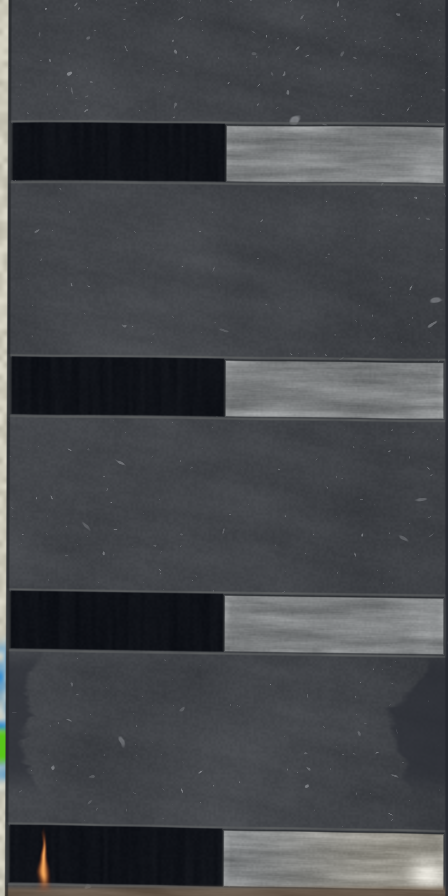
Reproduce this texture procedurally as a Shadertoy shader.

```glsl
// Worn slate panel with four inlaid bands, each half black glass and half brushed metal.
#define PERIOD 0.5225
#define FIRST_BAND 0.273
#define BAND_HEIGHT 0.128
#define SPLIT_X 0.503
#define LINE_WIDTH 0.0045
#define CHIP_AMOUNT 0.23
#define SMUDGE_AMOUNT 0.085
#define SLATE vec3(0.257, 0.267, 0.285)
#define GLASS vec3(0.047, 0.057, 0.080)
#define METAL vec3(0.465, 0.475, 0.480)
#define CREAM vec3(0.80, 0.79, 0.73)

float hash(vec2 p) {
    p = fract(p * vec2(0.1031, 0.1137));
    p += dot(p, p.yx + 33.33);
    return fract((p.x + p.y) * p.x * 17.0);
}

float noise(vec2 p) {
    vec2 i = floor(p), f = fract(p);
    f = f * f * (3.0 - 2.0 * f);
    return mix(mix(hash(i), hash(i + vec2(1, 0)), f.x),
               mix(hash(i + vec2(0, 1)), hash(i + vec2(1, 1)), f.x), f.y);
}

float fbm(vec2 p) {
    float sum = 0.0, amp = 0.5;
    for (int i = 0; i < 5; i++) {
        sum += amp * noise(p);
        p = mat2(1.6, 1.2, -1.2, 1.6) * p + 7.3;
        amp *= 0.5;
    }
    return sum;
}

// Soft elongated flecks, at most one in each cell
float chips(vec2 p, float cells, float density) {
    vec2 id = floor(p * cells) + cells;
    float a = 6.283 * hash(id + 3.1), size = hash(id + 9.7);
    vec2 q = fract(p * cells) - 0.5;
    q -= 0.5 * (vec2(hash(id + 1.3), hash(id + 5.9)) - 0.5);
    q = mat2(cos(a), -sin(a), sin(a), cos(a)) * q;
    q.y *= 1.3 + 3.0 * hash(id + 12.4);
    q += 0.12 * (noise(p * cells * 7.0) - 0.5);
    float radius = 0.05 + 0.17 * size * size;
    float fleck = 1.0 - smoothstep(radius * 0.45, radius, length(q));
    return fleck * step(hash(id + 21.0), density) * (0.35 + 0.65 * hash(id + 30.0));
}

// Signed distance to a box given by its corners
float box(vec2 p, vec2 lo, vec2 hi) {
    vec2 d = abs(p - 0.5 * (lo + hi)) - 0.5 * (hi - lo);
    return length(max(d, 0.0)) + min(max(d.x, d.y), 0.0);
}

float fill(float d, float aa) { return 1.0 - smoothstep(-aa, aa, d); }

void mainImage(out vec4 fragColor, in vec2 fragCoord) {
    // x runs 0..1 rightward, y runs 0..2 downward
    vec2 uv = fragCoord / iResolution.xy;
    vec2 p = vec2(uv.x, 2.0 - 2.0 * uv.y);
    float aa = max(1.0 / iResolution.x, 0.0022);

    // Bands tilt a little more toward the bottom
    float y = p.y - p.x * (0.005 + 0.007 * p.y) - FIRST_BAND;
    float row = floor((y + 0.18) / PERIOD);
    vec2 q = vec2(p.x, y - row * PERIOD + 0.002 * (noise(vec2(p.x * 9.0, row)) - 0.5));
    float left = 0.022 - 0.004 * p.y;
    float split = SPLIT_X - 0.004 * p.y;
    float last = step(2.5, row);

    // Slate with cloudy smudges, wiped arcs, grain and flecks
    float cloud = fbm(p * vec2(5.0, 4.0) + 2.0);
    float wipe = fbm(vec2(p.x * 5.0 + p.y * 2.0, p.y * 26.0 - p.x * 5.0));
    float grain = noise(p * 190.0) - 0.5;
    vec3 color = SLATE + SMUDGE_AMOUNT * (cloud - 0.47) + 0.055 * (wipe - 0.47);
    color += 0.025 * grain - 0.025 * smoothstep(0.55, 1.0, p.x);
    float topWear = 1.0 - smoothstep(0.2, 0.4, p.y);
    float density = 0.10 + 0.16 * topWear + 0.10 * smoothstep(0.6, 0.9, p.x);
    float flecks = chips(p, 13.0, density * 0.8) + chips(p + 4.7, 25.0, density)
                 + 0.7 * chips(p + 8.2, 47.0, density);
    color += CHIP_AMOUNT * flecks;

    // Dark stains creeping in from the sides of the lowest slab
    float side = min(p.x - left, 1.0 - p.x);
    float stain = smoothstep(0.01, -0.01, side - 0.20 * fbm(vec2(p.x * 4.0, p.y * 12.0)) + 0.02);
    stain *= smoothstep(1.44, 1.50, p.y) * (1.0 - smoothstep(1.70, 1.80, p.y));
    color = mix(color, vec3(0.17, 0.18, 0.21), 0.65 * stain);

    // Black glass with faint vertical streaks
    float glassDist = box(q, vec2(left + 0.008, 0.0), vec2(split, BAND_HEIGHT));
    float streak = noise(vec2(p.x * 110.0, p.y * 4.0 + row));
    vec3 glass = GLASS + 0.028 * (streak - 0.4) + 0.018 * cloud + 0.015 * grain;

    // Brushed metal, paler along wiped strokes, warm in the last row
    float metalDist = box(q, vec2(split + 0.004, 0.004), vec2(0.990, BAND_HEIGHT)); 
    float brush = fbm(vec2(p.x * 6.0 + row * 5.0, q.y * 58.0 + row * 9.0));
    vec3 metal = METAL + 0.30 * (brush - 0.44) + 0.12 * (cloud - 0.47) + 0.03 * grain;
    metal += 0.09 * smoothstep(0.018, 0.0, -metalDist) * noise(p * 24.0);
    metal += last * vec3(0.11, 0.09, 0.05) * smoothstep(0.5, 0.9, p.x);
    float corner = length((q - vec2(0.955, 0.092)) * vec2(1.0, 1.2));
    metal += (0.08 + 0.22 * last) * smoothstep(0.065, 0.0, corner);

    // Seams: a pale rim around the band, then a dark groove at the inlays
    float bandDist = box(q, vec2(left, -0.003), vec2(0.995, BAND_HEIGHT + 0.005));
    float rim = fill(abs(bandDist) - 0.5 * LINE_WIDTH, aa);
    color = mix(color, vec3(0.37, 0.38, 0.38), rim * (0.5 + 0.4 * noise(p * 20.0)));
    color = mix(color, vec3(0.11, 0.12, 0.13), 0.75 * fill(bandDist + LINE_WIDTH, aa));
    color = mix(color, glass, fill(glassDist, aa));
    color = mix(color, metal, fill(metalDist, aa));

    // Rusty foot and a small flame-shaped glint
    float foot = smoothstep(1.972, 1.99, p.y);
    color = mix(color, vec3(0.43, 0.36, 0.29) + 0.2 * (brush - 0.5), 0.8 * foot);
    float tip = clamp((p.y - 1.84) / 0.14, 0.0, 1.0);
    float flame = smoothstep(0.022 * tip + 0.002, 0.0, abs(p.x - 0.098 + 0.01 * (noise(p * 35.0) - 0.5)));
    flame *= smoothstep(1.84, 1.91, p.y) * (1.0 - smoothstep(1.95, 2.0, p.y));
    color = mix(color, mix(vec3(0.65, 0.24, 0.10), vec3(0.95, 0.65, 0.35), flame), flame);

    // Pale wall on the left, tinted blue and green low down; dark gap on the right
    vec3 wall = CREAM + 0.12 * (noise(p * 70.0) - 0.5);
    float blue = smoothstep(1.41, 1.47, p.y) * (1.0 - smoothstep(1.70, 1.78, p.y));
    wall = mix(wall, vec3(0.20, 0.55, 0.82), blue * noise(p * 45.0 + 3.0));
    wall = mix(wall, vec3(0.35, 0.78, 0.10), smoothstep(0.05, 0.02, abs(p.y - 1.665)));
    color = mix(color, vec3(0.13, 0.14, 0.15), 0.6 * fill(abs(p.x - left) - 0.004, aa));
    color = mix(color, wall, fill(p.x - left + 0.003, aa));
    color = mix(color, vec3(0.14, 0.15, 0.18), 0.8 * fill(0.994 - p.x, aa));
    fragColor = vec4(clamp(color, 0.0, 1.0), 1.0);
}
```
